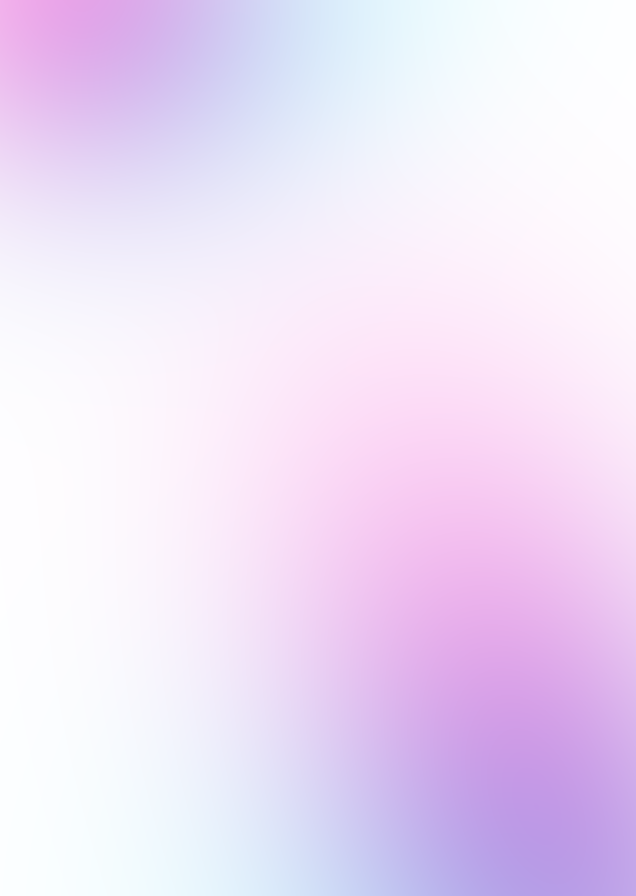
This background is drawn by a WebGL 1 fragment shader. Its source:

```glsl
precision highp float;
// Soft pastel backdrop: white paper tinted by blurred glows in two corners.
// Each corner overlaps a magenta and a cyan ink; every glow is a tilted
// Gaussian ellipse whose ink is subtracted from the paper colour.

uniform vec2 u_resolution;

#define ASPECT 0.711
#define PAPER vec3(0.998, 0.998, 1.0)
#define MAGENTA_INK vec3(0.0, 1.0, 0.25)
#define CYAN_INK vec3(1.0, 0.0, 0.0)
#define TOP_MAGENTA 0.355
#define TOP_CYAN 0.18
#define LOW_MAGENTA 0.40
#define LOW_CYAN 0.29

// Gaussian ellipse; radii are measured along the unit axis and across it.
float glow(vec2 p, vec2 center, vec2 axis, vec2 radii) {
  vec2 d = p - center;
  vec2 q = vec2(dot(d, axis), dot(d, vec2(-axis.y, axis.x))) / radii;
  return exp(-dot(q, q));
}

void main() {
  // Height is 1, width is ASPECT, whatever the canvas size.
  vec2 p = gl_FragCoord.xy / u_resolution * vec2(ASPECT, 1.0);

  // Upper left corner: round pink glow with a slanted blue fringe.
  float magenta = TOP_MAGENTA * glow(p, vec2(0.09, 1.01), vec2(1.0, 0.0), vec2(0.221));
  float cyan = TOP_CYAN * glow(p, vec2(0.25, 0.955), vec2(0.82, 0.572), vec2(0.28, 0.19));

  // Lower right corner: long pink plume rising out of a round blue glow.
  magenta += LOW_MAGENTA * glow(p, vec2(0.60, 0.10), vec2(-0.35, 0.937), vec2(0.456, 0.245));
  cyan += LOW_CYAN * glow(p, vec2(0.573, -0.03), vec2(1.0, 0.0), vec2(0.319));

  vec3 color = PAPER - magenta * MAGENTA_INK - cyan * CYAN_INK;
  gl_FragColor = vec4(color, 1.0);
}
```
